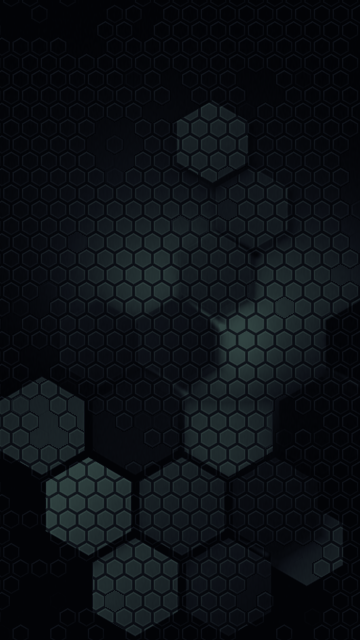
Write a WebGL 2 fragment shader that draws this background.

```glsl
#version 300 es
precision highp float;
// Dark overlapping hexagonal plates with a teal glow under a fine honeycomb mesh.
uniform vec2 u_resolution;
out vec4 fragColor;

const float SIN60 = 0.8660254;
const vec3 NIGHT = vec3(0.006, 0.010, 0.022);
const vec3 HAZE = vec3(0.050, 0.064, 0.090);
const vec3 TEAL = vec3(0.165, 0.225, 0.225);

vec2 hash2(vec2 p) {
  p = vec2(dot(p, vec2(127.1, 311.7)), dot(p, vec2(269.5, 183.3)));
  return fract(sin(p) * 43758.5) * 2.0 - 1.0;
}

float gradientNoise(vec2 p) {
  vec2 i = floor(p), f = fract(p), u = f * f * (3.0 - 2.0 * f);
  vec2 e = vec2(1.0, 0.0);
  float low = mix(dot(hash2(i), f), dot(hash2(i + e), f - e), u.x);
  float high = mix(dot(hash2(i + e.yx), f - e.yx), dot(hash2(i + 1.0), f - 1.0), u.x);
  return mix(low, high, u.y);
}

// Signed distance to a hexagon with a corner at the top
float hexDistance(vec2 p, float radius) {
  p = abs(p);
  return max(p.x, 0.5 * p.x + SIN60 * p.y) - SIN60 * radius;
}

// Offset from the centre of the nearest honeycomb cell
vec2 honeycomb(vec2 p, float pitch) {
  vec2 size = pitch * vec2(1.0, 2.0 * SIN60);
  vec2 a = mod(p + 0.5 * size, size) - 0.5 * size;
  vec2 b = mod(p, size) - 0.5 * size;
  return dot(a, a) < dot(b, b) ? a : b;
}

float glow(vec2 p, vec2 centre, vec2 size) {
  vec2 q = (p - centre) / size;
  return exp(-dot(q, q));
}

// Plate shaded from upper left to lower right, with a soft drop shadow
float plate(float light, vec2 p, vec2 centre, float radius, vec2 tones, float opacity, float aa) {
  vec2 q = p - centre;
  float d = hexDistance(q, radius);
  float shade = hexDistance(q - vec2(0.009, -0.012), radius);
  light *= 1.0 - 0.6 * opacity * exp(-max(shade, 0.0) / 0.015);
  float slope = smoothstep(-1.0, 1.0, dot(q, vec2(0.7, -0.7)) / radius);
  float face = mix(tones.x, tones.y, slope);
  face += 0.12 * smoothstep(0.005, 0.0, abs(d + 0.002)) * tones.x;
  return mix(light, face, opacity * smoothstep(aa, -aa, d));
}

// Plates of the lower cluster share one large lattice
vec2 slot(float column, float row) {
  return vec2(0.246 + 0.2593 * (column + 0.5 * mod(row, 2.0)), 0.371 + 0.2241 * row);
}

// Sliver that widens and strengthens from a to b
float sliver(vec2 p, vec2 a, vec2 b, float width) {
  vec2 line = b - a;
  float h = clamp(dot(p - a, line) / dot(line, line), 0.0, 1.0);
  return h * smoothstep(width * (0.3 + h), 0.0, length(p - a - line * h));
}

float backdrop(vec2 p, float aa) {
  float light = 0.48 * glow(p, vec2(0.78, 0.94), vec2(0.34, 0.24));
  light += 0.34 * glow(p, vec2(0.66, 0.85), vec2(0.11, 0.12));
  light += 0.32 * glow(p, vec2(0.61, 0.70), vec2(0.16, 0.16));
  light += 0.36 * glow(p, vec2(0.39, 0.98), vec2(0.20, 0.19));
  light += 0.24 * glow(p, vec2(0.46, 1.16), vec2(0.42, 0.34));
  // Lit panel that melts into the glow above it
  float panel = smoothstep(aa, -aa, hexDistance(p - slot(1.0, 1.0), 0.142));
  float lit = 0.60 - 1.2 * max(p.x - 0.64, 0.0);
  return max(light, lit * panel * smoothstep(0.74, 0.62, p.y));
}

float plates(float light, vec2 p, float aa) {
  const float LARGE = 0.1365;
  // Lower cluster
  light = plate(light, p, slot(0.0, 1.0), LARGE, vec2(0.15, 0.17), 0.95, aa);
  light = plate(light, p, vec2(0.852, 0.266), 0.116, vec2(0.24, 0.50), 0.9, aa);
  light = plate(light, p, slot(2.0, 0.0), LARGE, vec2(0.20, 0.08), 0.95, aa);
  light = plate(light, p, slot(1.0, -1.0), LARGE, vec2(0.32, 0.14), 1.0, aa);
  light = plate(light, p, slot(1.0, 0.0), LARGE, vec2(0.48, 0.27), 1.0, aa);
  light = plate(light, p, slot(0.0, -1.0), LARGE, vec2(0.66, 0.44), 1.0, aa);
  light = plate(light, p, slot(-1.0, 1.0), LARGE, vec2(0.48, 0.54), 1.0, aa);
  light = plate(light, p, slot(0.0, 0.0), LARGE, vec2(0.90, 0.56), 1.0, aa);
  light = plate(light, p, slot(3.0, 2.0), LARGE, vec2(0.03, 0.01), 1.0, aa);
  light = plate(light, p, slot(2.0, 1.0), LARGE, vec2(0.05, 0.02), 1.0, aa);
  // Upper chain
  light = plate(light, p, vec2(0.699, 1.199), 0.116, vec2(0.36, 0.40), 0.9, aa);
  light = plate(light, p, vec2(0.590, 1.384), 0.114, vec2(0.48, 0.40), 1.0, aa);
  light = plate(light, p, vec2(0.597, 1.021), 0.115, vec2(0.44, 0.32), 0.9, aa);
  light = plate(light, p, vec2(0.272, 0.824), 0.122, vec2(0.26, 0.14), 0.75, aa);
  return plate(light, p, vec2(0.490, 0.829), 0.123, vec2(0.28, 0.16), 1.0, aa);
}

// Raised small cells, dark grooves and thin rims; patches are left bare
float mesh(float light, vec2 p, float pitch, float aa) {
  vec2 q = honeycomb(p - vec2(0.528, 1.014), pitch);
  vec2 cell = floor((p - q) / pitch * 4.0 + 0.5);
  float patchy = gradientNoise((p - q) * 4.3) + 0.2 * hash2(cell).x;
  float present = smoothstep(-0.19, -0.13, patchy + 0.4 * light);
  float d = hexDistance(q, 0.49 * pitch);
  float groove = smoothstep(-aa, aa, d);
  float rim = smoothstep(0.001 + aa, 0.0, abs(d + 0.0015));
  float bevel = 0.22 + 0.09 * dot(q, vec2(-0.5, 0.86)) / (0.5 * pitch);
  float result = light * (1.06 - 0.66 * groove) + rim * bevel * (1.0 - 0.4 * light);
  return mix(light, result, present);
}

void main() {
  vec2 p = gl_FragCoord.xy / u_resolution.x;
  float aa = 1.0 / u_resolution.x;
  float light = plates(backdrop(p, aa), p, aa);

  // Glints and cuts along plate edges
  light += 0.55 * sliver(p, vec2(0.498, 0.963), vec2(0.62, 0.865), 0.013);
  light += 0.32 * sliver(p, vec2(0.40, 0.77), vec2(0.52, 0.68), 0.011);
  light += 0.28 * sliver(p, vec2(0.636, 0.296), vec2(0.74, 0.238), 0.010);
  light += 0.22 * sliver(p, vec2(0.861, 0.778), vec2(1.0, 0.708), 0.010);
  light *= 1.0 - 0.8 * sliver(p, vec2(0.606, 1.141), vec2(0.713, 1.07), 0.012);

  light = 1.2 * mesh(light, p, 0.0523, aa);
  light += 0.05 * gradientNoise(p * vec2(190.0, 70.0));
  vec3 color = mix(NIGHT, HAZE, clamp(light / 0.33, 0.0, 1.0));
  color = mix(color, TEAL, clamp((light - 0.33) / 0.67, 0.0, 1.25));
  fragColor = vec4(color, 1.0);
}
```
